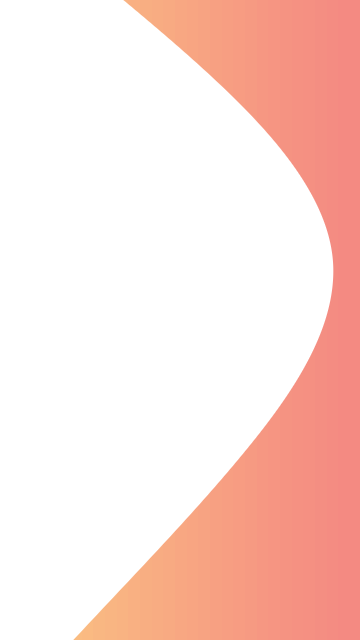
Give the GLSL for this background, as a WebGL 1 fragment shader.

```glsl
precision highp float;

uniform vec2 u_resolution;

const vec3 WHITE = vec3(1.0);
const vec3 APRICOT = vec3(0.98, 0.74, 0.51);
const vec3 SALMON = vec3(0.965, 0.59, 0.51);
const vec3 CORAL = vec3(0.955, 0.54, 0.51);

// Cubic curve between two knots; each knot is (height, x, slope).
float hermite(vec3 a, vec3 b, float y) {
  float span = b.x - a.x;
  float s = (y - a.x) / span;
  float r = 1.0 - s;
  float ends = mix(a.y, b.y, s * s * (3.0 - 2.0 * s));
  return ends + span * s * r * (a.z * r - b.z * s);
}

// Horizontal position of the white bulge's edge at a given height.
float bulgeEdge(float y) {
  vec3 base = vec3(0.0, 0.2037, 1.653);
  vec3 lower = vec3(0.3125, 0.706, 1.422);
  vec3 tip = vec3(0.5768, 0.9259, 0.0);
  vec3 upper = vec3(0.8216, 0.6944, -1.707);
  vec3 top = vec3(1.0, 0.3426, -2.133);
  if (y < lower.x) return hermite(base, lower, y);
  if (y < tip.x) return hermite(lower, tip, y);
  if (y < upper.x) return hermite(tip, upper, y);
  return hermite(upper, top, y);
}

// Warm horizontal gradient in narrow, faint vertical bands.
vec3 bandedGradient(float x, float bandWidth) {
  float center = (floor(x / bandWidth) + 0.5) * bandWidth;
  vec3 warm = mix(APRICOT, SALMON, smoothstep(0.0, 1.0, (center + 0.15) / 1.0));
  warm = mix(APRICOT, SALMON, clamp((center - 0.2) / 0.54, 0.0, 1.0));
  return mix(warm, CORAL, clamp((center - 0.74) / 0.22, 0.0, 1.0));
}

// Coverage to the right of the edge, softened over one pixel.
float edgeCoverage(vec2 uv, vec2 pixel) {
  float edge = bulgeEdge(uv.y);
  float rise = (bulgeEdge(uv.y + pixel.y) - edge) / pixel.x;
  float distanceInPixels = (uv.x - edge) / pixel.x / sqrt(1.0 + rise * rise);
  return clamp(distanceInPixels + 0.5, 0.0, 1.0);
}

void main() {
  vec2 uv = gl_FragCoord.xy / u_resolution;
  vec3 gradient = bandedGradient(uv.x, 0.0324);
  float coverage = edgeCoverage(uv, 1.0 / u_resolution);
  gl_FragColor = vec4(mix(WHITE, gradient, coverage), 1.0);
}
```
